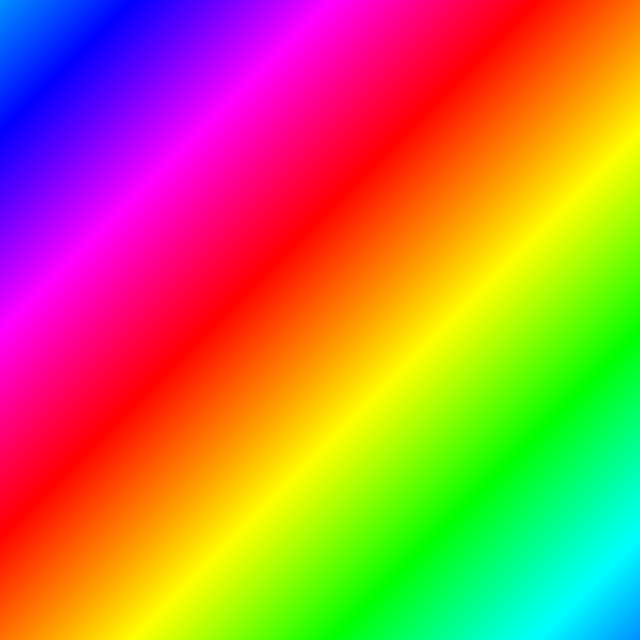
This background is drawn by a WebGL 1 fragment shader. Its source:

```glsl
precision highp float;
// A full spectrum sweeps diagonally from azure at the upper left, through
// violet, red, yellow and green, to azure at the lower right. Hue follows the
// diagonal, and a faint sine slows it slightly across the central orange band.

uniform vec2 u_resolution;

const float TAU = 6.283185;
const float CENTER_HUE = 0.073;   // hue on the main diagonal, in turns
const float HUE_SLOPE = 0.5;      // turns of hue per unit of diagonal offset
const float EASE_AMOUNT = 0.010;  // depth of the sine that widens the orange

// Fully saturated colour for a hue in turns
vec3 spectrum(float hue) {
    vec3 channelHue = fract(hue + vec3(0.0, 2.0, 1.0) / 3.0);
    return clamp(abs(channelHue * 6.0 - 3.0) - 1.0, 0.0, 1.0);
}

void main() {
    vec2 position = gl_FragCoord.xy / u_resolution;

    // Signed offset from the diagonal: -1 at upper left, +1 at lower right
    float offset = position.x - position.y;

    // Nearly linear hue ramp with gentle easing
    float hue = CENTER_HUE + HUE_SLOPE * offset - EASE_AMOUNT * sin(TAU * offset);

    gl_FragColor = vec4(spectrum(hue), 1.0);
}
```
